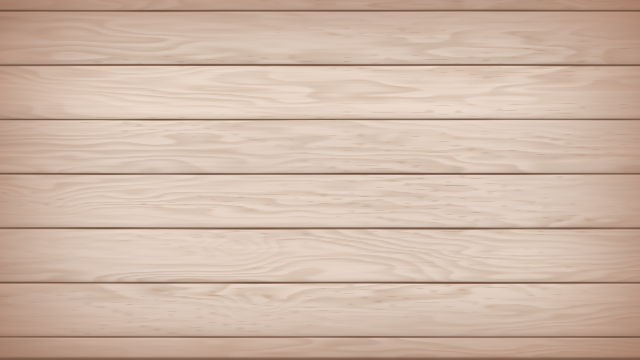
Write a WebGL 1 fragment shader that draws this texture.

```glsl
precision highp float;
// Pale horizontal wooden planks with dark seams and a warm brown vignette.
// Each plank gets its own hashed tone and grain: contour lines of stretched
// noise, bent around an occasional knot, plus fine fibres and short pores.

uniform vec2 u_resolution;

// Layout, in units of the canvas height
const float PITCH = 0.1511;         // plank height
const float FIRST_SEAM = 0.0635;    // height of the lowest seam
const float SEAM_HALF = 0.0019;     // half width of the dark gap
const float SHADE_REACH = 0.0065;   // falloff of the shade above a seam
const float BEVEL_REACH = 0.0050;   // falloff of the light edge below a seam

// Strengths
const float RING_DEPTH = 0.26;
const float FIBRE_DEPTH = 0.22;
const float PORE_DEPTH = 0.24;
const float TONE_SPREAD = 0.045;
const float KNOT_CHANCE = 0.55;

// Colours
const vec3 WOOD = vec3(0.905, 0.838, 0.784);
const vec3 GRAIN = vec3(0.700, 0.565, 0.465);
const vec3 SEAM = vec3(0.430, 0.305, 0.235);
const vec3 VIGNETTE = vec3(0.640, 0.470, 0.385);

float hash(vec2 p) {
  return fract(sin(dot(p, vec2(127.1, 311.7))) * 43758.5453);
}

float noise(vec2 p) {
  vec2 i = floor(p);
  vec2 f = fract(p);
  f = f * f * (3.0 - 2.0 * f);
  return mix(mix(hash(i), hash(i + vec2(1.0, 0.0)), f.x),
             mix(hash(i + vec2(0.0, 1.0)), hash(i + vec2(1.0, 1.0)), f.x), f.y);
}

float fbm(vec2 p) {
  float sum = 0.0;
  float weight = 0.5;
  for (int i = 0; i < 4; i++) {
    sum += weight * noise(p);
    p = p * 2.03 + 17.3;
    weight *= 0.5;
  }
  return sum;
}

// Bump that pulls the rings into a long oval; only some planks have one
float knotBump(vec2 p, float id, float across, float aspect) {
  vec2 centre = vec2(hash(vec2(id, 4.1)) * aspect, 0.2 + 0.5 * hash(vec2(id, 8.7)));
  vec2 d = vec2((p.x - centre.x) / 0.085, (across - centre.y) / 0.24);
  return step(hash(vec2(id, 2.9)), KNOT_CHANCE) * exp(-dot(d, d));
}

// Amount of grain colour at a point of one plank
float grainAmount(vec2 p, float id, float across, float aspect) {
  vec2 seed = vec2(hash(vec2(id, 1.3)), hash(vec2(id, 6.2))) * 60.0;
  vec2 q = p + seed;

  // Growth rings: contours with a sharp dark side
  float field = fbm(vec2(q.x * 1.1, q.y * 7.0)) + 0.30 * across;
  field += 0.22 * knotBump(p, id, across, aspect);
  field += 0.025 * noise(vec2(q.x * 9.0, q.y * 60.0));
  float phase = fract(field * 13.0);
  float ring = smoothstep(0.1, 0.80, phase) * (1.0 - smoothstep(0.80, 1.0, phase));
  float ringFade = smoothstep(0.25, 0.75, noise(vec2(q.x * 1.7, q.y * 17.0)));

  // Fibres and pores follow the rings slightly
  float bend = q.y + 0.035 * field;
  float fibre = 0.6 * noise(vec2(q.x * 5.0, bend * 130.0))
              + 0.4 * noise(vec2(q.x * 16.0, bend * 230.0));
  float pore = smoothstep(0.66, 0.92, noise(vec2(q.x * 26.0, bend * 190.0)));
  float poreBand = smoothstep(0.35, 0.75, noise(vec2(q.x * 1.3, q.y * 26.0)));

  return RING_DEPTH * ring * (0.25 + 0.75 * ringFade)
       + FIBRE_DEPTH * (fibre - 0.25)
       + PORE_DEPTH * pore * poreBand;
}

void main() {
  vec2 p = gl_FragCoord.xy / u_resolution.y;
  vec2 uv = gl_FragCoord.xy / u_resolution;
  float pixel = 1.0 / u_resolution.y;

  // Plank index and position across it
  float row = (p.y - FIRST_SEAM) / PITCH;
  float id = floor(row);
  float across = row - id;

  // Wood
  float grain = grainAmount(p, id, across, u_resolution.x * pixel);
  vec3 color = mix(WOOD, GRAIN, clamp(grain, 0.0, 1.0));
  color *= 1.0 + TONE_SPREAD * (hash(vec2(id, 3.7)) - 0.5);
  color *= 0.985 + 0.03 * noise(vec2(p.x * 2.5, p.y * 9.0));

  // Vignette, strongest in the corners
  vec2 edge = abs(uv * 2.0 - 1.0);
  float vignette = smoothstep(0.2, 1.7, length(pow(edge, vec2(2.3))));
  color = mix(color, VIGNETTE * (0.94 + 0.1 * noise(p * vec2(3.0, 60.0))), vignette);

  // Seams: light bevel below, soft shade above, uneven dark gap between
  float seamId = floor(row + 0.5);
  float wear = noise(vec2(p.x * 7.0, seamId * 5.3));
  float offset = (row - seamId) * PITCH + 0.0012 * (noise(vec2(p.x * 3.0, seamId)) - 0.5);
  float halfWidth = SEAM_HALF * (0.65 + 0.4 * hash(vec2(seamId, 9.4)) + 0.3 * wear);
  float gap = 1.0 - smoothstep(halfWidth - 0.6 * pixel, halfWidth + 0.9 * pixel, abs(offset));
  color *= 1.0 + 0.05 * step(offset, 0.0) * exp(offset / BEVEL_REACH);
  color = mix(color, SEAM, 0.36 * step(0.0, offset) * exp(-max(offset, 0.0) / SHADE_REACH));
  color = mix(color, SEAM, gap * (0.72 + 0.25 * wear));

  // Dark lower rim of the canvas
  color = mix(color, SEAM, 0.75 * (1.0 - smoothstep(0.002, 0.012, p.y)));

  gl_FragColor = vec4(color, 1.0);
}
```
